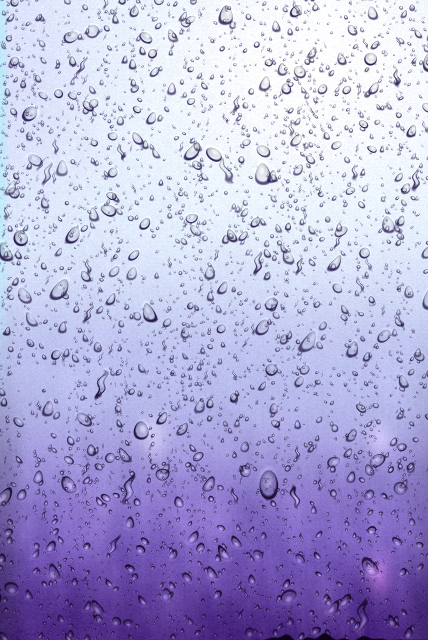
Give the GLSL for this texture, as a WebGL 2 fragment shader.

```glsl
#version 300 es
precision highp float;
// Raindrops on a window: a violet-to-white backdrop with soft out-of-focus lights,
// covered by five jittered cell grids of drops, finest first. Each drop is a
// tapered ellipse with an inky crescent rim, a refracted body and a bright glint.
uniform vec2 u_resolution;
out vec4 fragColor;

vec4 hash4(vec2 cell) {
    vec4 s = vec4(dot(cell, vec2(127.1, 311.7)), dot(cell, vec2(269.5, 183.3)),
                  dot(cell, vec2(419.2, 371.9)), dot(cell, vec2(83.7, 241.3)));
    return fract(sin(s) * 43758.55);
}

float glow(vec2 p, vec2 centre, vec2 size) {
    vec2 q = (p - centre) / size;
    return exp(-dot(q, q));
}

// Slow mottling from warped, layered sines, roughly -1 to 1.
float mottle(vec2 p) {
    float sum = 0.0, amp = 0.5;
    for (int i = 0; i < 4; i++) {
        p = mat2(0.8, 0.6, -0.6, 0.8) * p * 1.8 + 1.7;
        sum += amp * sin(p.x + 1.3 * sin(p.y)) * cos(p.y * 0.8);
        amp *= 0.6;
    }
    return sum;
}

vec3 backdrop(vec2 p, float width) {
    float y = p.y + 0.012 * mottle(p * 9.0);
    vec3 col = mix(vec3(0.27, 0.13, 0.48), vec3(0.48, 0.37, 0.75), smoothstep(-0.05, 0.19, y));
    col = mix(col, vec3(0.73, 0.75, 0.935), smoothstep(0.11, 0.43, y));
    col = mix(col, vec3(0.87, 0.925, 0.99), smoothstep(0.4, 0.68, y));

    // White daylight at the upper right, lavender at the upper left
    col = mix(col, vec3(0.83, 0.84, 0.98), 0.7 * glow(p, vec2(0.03, 0.88), vec2(0.13, 0.2)));
    col = mix(col, vec3(1.0), 0.97 * glow(p, vec2(0.5, 0.9), vec2(0.32, 0.25)));
    col = mix(col, vec3(0.7, 0.93, 0.98), 0.7 * smoothstep(0.018, 0.0, p.x) * smoothstep(0.3, 0.7, y));

    // Blurred lights behind the lower glass
    col += vec3(0.14, 0.14, 0.08) * glow(p, vec2(0.24, 0.315), vec2(0.025, 0.035));
    col += vec3(0.13, 0.11, 0.08) * glow(p, vec2(0.593, 0.313), vec2(0.02, 0.025));
    col += vec3(0.2, 0.11, 0.12) * glow(p, vec2(0.593, 0.1), vec2(0.018, 0.03));
    col += vec3(0.1, 0.09, 0.08) * glow(p, vec2(0.15, 0.18), vec2(0.025, 0.05));
    col += vec3(0.08, 0.07, 0.06) * glow(p, vec2(0.31, 0.18), vec2(0.05, 0.035));

    // Running-water streaks, cloudiness and shaded lower sides
    float low = smoothstep(0.55, 0.1, p.y);
    col += 0.02 * mottle(vec2(p.x * 45.0, p.y * 9.0)) * (0.4 + low);
    col += 0.06 * low * mottle(p * vec2(16.0, 12.0));
    float side = smoothstep(0.05, 0.0, p.x) + 0.6 * smoothstep(0.05, 0.0, width - p.x);
    col *= 1.0 - 0.25 * side * low;
    // Fine dust on the glass
    return col + 0.045 * (hash4(floor(p * 512.0)).x - 0.5);
}

// Paints one drop; d is the offset from its centre, taper narrows the top.
vec3 paintDrop(vec3 col, vec2 d, vec2 size, float taper, float weight, float height) {
    vec2 q = d / size;
    q.x *= 1.0 + taper * clamp(q.y, -1.0, 1.0);
    float r = length(q);
    if (r > 1.8) return col;
    float soft = 0.7 / u_resolution.y;
    float mask = smoothstep(soft, -soft, (r - 1.0) * size.x) * weight;
    float dusk = smoothstep(0.42, 0.12, height);

    // Shadow lies along the bottom in daylight and along the top at dusk
    vec2 shade = mix(vec2(-0.2, -0.85), vec2(0.2, 0.9), dusk);
    shade.x += 0.45 * sin(height * 900.0);
    float facing = dot(q, shade);
    vec3 ink = mix(vec3(0.07, 0.02, 0.14), vec3(0.17, 0.12, 0.34), smoothstep(0.05, 0.75, height));
    // Small drops keep a rim wide enough to read
    float band = clamp(0.0028 / size.x, 0.3, 0.8);
    float rim = smoothstep(1.0 - band, 1.08 - 0.3 * band, r + (0.24 + 0.16 * dusk) * facing);
    rim *= 0.6 + 0.4 * smoothstep(-0.8, 0.3, facing);
    vec3 body = col * (0.86 - 0.14 * q.y * (1.0 - dusk)) + 0.02;
    float glint = smoothstep(0.7, 0.1, length(q + shade * 0.5));
    body += (0.16 + 0.16 * dusk) * glint;
    body = mix(body, ink, rim);

    // Thin light caught on the glass just outside the rim
    float halo = smoothstep(1.5, 1.05, r) * smoothstep(0.1, 0.9, -facing);
    col += 0.09 * halo * weight * (1.0 - mask);
    return mix(col, body, mask);
}

vec3 paintLayer(vec3 col, vec2 p, float cell, float layer) {
    vec2 home = floor(p / cell);
    for (int j = -1; j <= 1; j++)
    for (int i = -1; i <= 1; i++) {
        vec2 id = home + vec2(i, j);
        vec4 a = hash4(id + layer * 37.0);
        vec4 b = hash4(id + layer * 53.0 + 11.3);
        vec2 centre = (id + 0.08 + 0.84 * a.xy) * cell;
        // Fine drops gather in loose vertical trails
        float trail = 0.5 + 0.5 * sin(centre.x * 71.0 + 2.0 * sin(centre.x * 29.0 + centre.y * 3.0));
        float chance = mix(0.55, 0.15 + 0.4 * trail, layer / 4.0);
        if (a.z > chance) continue;
        float radius = cell * mix(0.11, 0.2, a.w * a.w);
        float runny = step(0.91, b.x);
        vec2 size = radius * mix(vec2(1.0, 0.8 + 0.85 * b.y), vec2(0.6, 2.3), runny);
        vec2 d = p - centre;
        d.x += (b.z - 0.5) * 1.1 * d.y + runny * 0.3 * radius * sin(d.y / radius * 2.2);
        float weight = mix(1.0, 0.65, layer / 4.0) * mix(0.7, 1.0, b.w);
        col = paintDrop(col, d, size, mix(-0.15, 0.5, b.y), weight, centre.y);
    }
    return col;
}

void main() {
    vec2 p = gl_FragCoord.xy / u_resolution.y;
    float width = u_resolution.x / u_resolution.y;
    vec3 col = backdrop(p, width);
    for (int i = 4; i >= 0; i--)
        col = paintLayer(col, p, 0.062 * pow(0.64, float(i)), float(i));

    // The single largest drop, low and right of centre
    col = paintDrop(col, p - vec2(0.42, 0.242), vec2(0.0145, 0.023), 0.06, 1.0, 0.35);

    // Ragged black sill along the bottom edge
    float sill = 0.004 + 0.004 * sin(p.x * 90.0) + 0.003 * sin(p.x * 213.0);
    sill *= smoothstep(0.4, 0.45, p.x) * smoothstep(0.66, 0.5, p.x);
    col = mix(col, vec3(0.05, 0.01, 0.1), smoothstep(0.002, -0.002, p.y - sill) * step(0.4, p.x));
    fragColor = vec4(clamp(col, 0.0, 1.0), 1.0);
}
```
